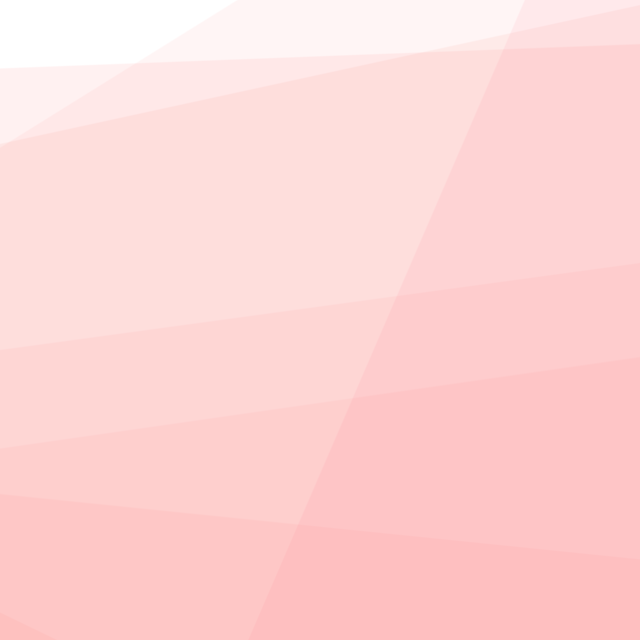
Reproduce this background procedurally as a Shadertoy shader.

```glsl
const vec3 PINK = vec3(1.0, 0.31, 0.31);
const vec3 WARM = vec3(0.93, 0.31, 0.21);
const vec3 ROSE = vec3(1.0, 0.31, 0.44);

// Soft coverage of the half plane to the right of the direction a -> b
float rightOf(vec2 p, vec2 a, vec2 b) {
    vec2 dir = normalize(b - a);
    float dist = dot(p - a, vec2(dir.y, -dir.x));
    float blur = 1.0 / iResolution.y;
    return smoothstep(-blur, blur, dist);
}

// Coverage below a line given by its heights at the left and right borders
float below(vec2 p, float left, float right) {
    return rightOf(p, vec2(0.0, left), vec2(1.0, right));
}

void mainImage(out vec4 fragColor, in vec2 fragCoord) {
    vec2 uv = fragCoord / iResolution.xy;
    vec3 color = vec3(1.0);

    // Upper sheets
    color = mix(color, PINK, 0.080 * below(uv, 0.893, 0.931));
    color = mix(color, PINK, 0.057 * rightOf(uv, vec2(0.0, 0.769), vec2(0.371, 1.0)));
    color = mix(color, WARM, 0.066 * below(uv, 0.775, 0.992));

    // Lower sheets
    color = mix(color, PINK, 0.056 * below(uv, 0.453, 0.589));
    color = mix(color, PINK, 0.052 * below(uv, 0.299, 0.442));
    color = mix(color, PINK, 0.056 * below(uv, 0.228, 0.126));

    // Steep sheet on the right and small corner wedge
    color = mix(color, ROSE, 0.073 * rightOf(uv, vec2(0.388, 0.0), vec2(0.820, 1.0)));
    color = mix(color, PINK, 0.058 * rightOf(uv, vec2(0.0, 0.043), vec2(0.089, 0.0)));

    fragColor = vec4(color, 1.0);
}
```
